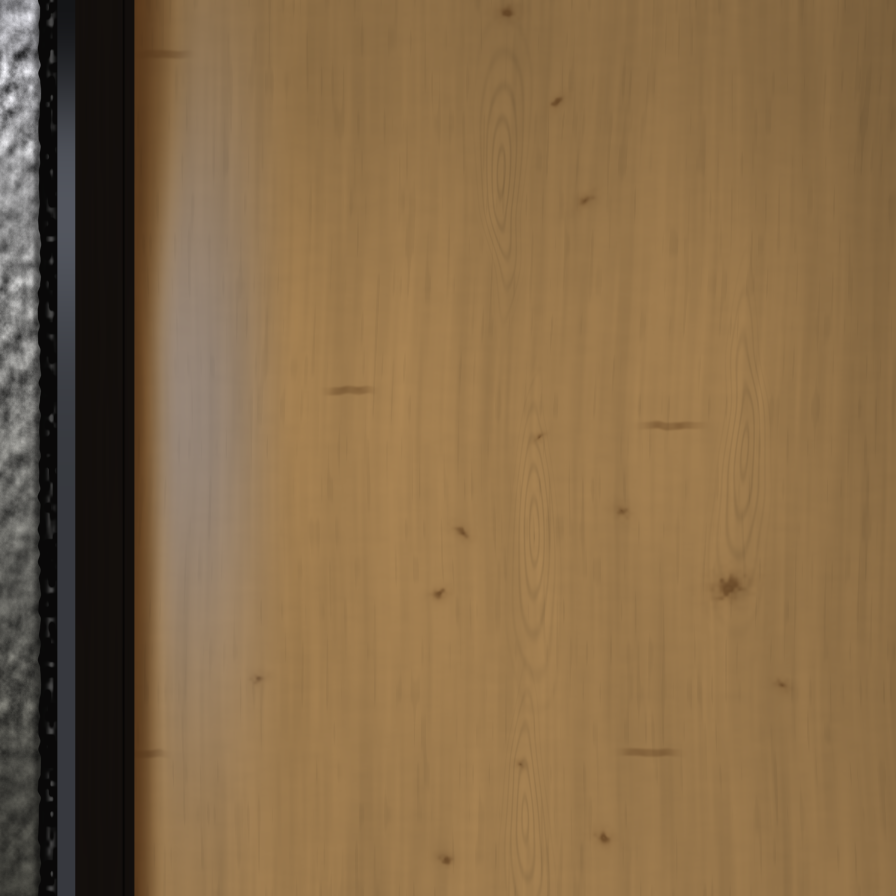
Write a Shadertoy shader that draws this texture.

```glsl
#define OAK vec3(0.605, 0.472, 0.300)
#define OAK_DARK vec3(0.31, 0.19, 0.085)
#define SHEEN vec3(0.575, 0.525, 0.495)
#define FRAME vec3(0.072, 0.056, 0.046)
#define STEEL vec3(0.245, 0.255, 0.280)
#define STONE_EDGE 0.044
#define STEEL_EDGE 0.064
#define FRAME_EDGE 0.084
#define WOOD_EDGE 0.150
#define GRAIN 0.11
#define KNOTS 13

float hash(vec2 p) {
    return fract(sin(dot(p, vec2(127.1, 311.7))) * 43758.5453);
}

float noise(vec2 p) {
    vec2 i = floor(p), f = fract(p);
    f = f * f * (3.0 - 2.0 * f);
    return mix(mix(hash(i), hash(i + vec2(1, 0)), f.x),
               mix(hash(i + vec2(0, 1)), hash(i + vec2(1, 1)), f.x), f.y);
}

float fbm(vec2 p) {
    float sum = 0.0, amp = 0.5;
    for (int i = 0; i < 5; i++) {
        sum += amp * noise(p);
        p = p * 2.03 + 17.3;
        amp *= 0.5;
    }
    return sum;
}

// Antialiased step to the right of an edge
float after(float edge, float x) {
    float w = 0.8 / iResolution.x;
    return smoothstep(edge - w, edge + w, x);
}

// Nested arches along a plank: xy = centre, z = half height, w = direction
float arches(vec2 p, vec4 a) {
    vec2 q = p - a.xy;
    q.x += 0.014 * (noise(vec2(p.y * 13.0, a.x * 40.0)) - 0.5);
    float taper = 0.026 * (1.0 - 0.45 * a.w * q.y / a.z);
    float r = length(vec2(q.x / taper, q.y / a.z));
    float ring = 0.5 + 0.5 * sin(r * 27.0 + 5.0 * noise(p * vec2(18.0, 9.0)));
    return (pow(ring, 3.0) - 0.3) * (1.0 - smoothstep(0.35, 1.5, r));
}

vec3 wood(vec2 p) {
    // Knots: position and size
    vec3 knots[KNOTS] = vec3[KNOTS](
        vec3(0.565, 0.986, 0.008), vec3(0.622, 0.886, 0.006), vec3(0.653, 0.776, 0.007),
        vec3(0.517, 0.405, 0.006), vec3(0.491, 0.338, 0.006), vec3(0.602, 0.512, 0.004),
        vec3(0.694, 0.430, 0.006), vec3(0.813, 0.345, 0.014), vec3(0.873, 0.235, 0.006),
        vec3(0.674, 0.065, 0.007), vec3(0.288, 0.243, 0.006), vec3(0.581, 0.147, 0.004),
        vec3(0.497, 0.041, 0.006));
    float knotShade = 0.0, bend = 0.0;
    for (int i = 0; i < KNOTS; i++) {
        vec2 q = (p - knots[i].xy) / knots[i].z;
        q.y += q.x * (hash(knots[i].xy) - 0.6);
        bend += 0.35 * knots[i].z * q.x * exp(-dot(q, q * vec2(0.3, 0.07)));
        float r = length(q * vec2(0.85, 1.1)) + 0.9 * (noise(p * 190.0) - 0.5);
        knotShade += 0.75 * exp(-2.2 * r * r) + 0.22 * exp(-0.35 * r * r);
    }

    // Long fibres at three widths, gently leaning
    float x = p.x - bend + 0.018 * noise(p * vec2(6.0, 4.0)) - 0.012 * p.y;
    float broad = fbm(vec2(x * 13.0, p.y * 1.4)) - 0.48;
    float fibre = noise(vec2(x * 75.0, p.y * 3.5)) - 0.5;
    float fine = noise(vec2(x * 210.0, p.y * 9.0)) - 0.5;
    float pores = smoothstep(0.72, 0.95, noise(vec2(x * 260.0, p.y * 22.0 + 5.0)));
    float flecks = fbm(p * vec2(40.0, 90.0)) - 0.48;
    float shade = 1.0 + GRAIN * (1.1 * broad + 0.55 * fibre + 0.42 * fine + 0.3 * flecks - 0.35 * pores);

    vec4 figures[4] = vec4[4](
        vec4(0.556, 0.810, 0.16, -1.0), vec4(0.600, 0.400, 0.17, 1.0),
        vec4(0.828, 0.500, 0.19, 1.0), vec4(0.590, 0.090, 0.15, 1.0));
    for (int i = 0; i < 4; i++) shade -= 0.075 * arches(vec2(x - 0.004, p.y), figures[i]);

    // Short cross-grain scars
    vec3 scars[5] = vec3[5](vec3(0.750, 0.525, 0.032), vec3(0.725, 0.160, 0.030),
        vec3(0.180, 0.939, 0.030), vec3(0.160, 0.159, 0.024), vec3(0.390, 0.564, 0.024));
    float scar = 0.0;
    for (int i = 0; i < 5; i++) {
        vec2 q = (p - scars[i].xy) / vec2(scars[i].z, 0.0038);
        q.y += 0.9 * (noise(p * vec2(90.0, 20.0)) - 0.5);
        scar += exp(-dot(q * q, q * q * vec2(1.0, 0.5))) * (0.55 + 0.45 * noise(p * 120.0));
    }

    // Room light, darker toward the top and the far right
    float light = 1.0 - 0.10 * smoothstep(0.55, 1.0, p.y) - 0.09 * smoothstep(0.7, 1.0, p.x);
    light += 0.035 * exp(-12.0 * dot(p - vec2(0.5, 0.35), p - vec2(0.5, 0.35)));
    vec3 col = OAK * shade * light;
    col = mix(col, OAK_DARK, clamp(0.62 * knotShade + 0.42 * scar, 0.0, 0.75));

    // Soft window reflection beside the frame
    float rim = 0.172 + 0.025 * smoothstep(0.6, 1.0, p.y);
    float sheen = smoothstep(rim - 0.018, rim + 0.030, p.x) * (1.0 - smoothstep(0.22, 0.335, p.x));
    float rise = (p.y - 0.55) / 0.36;
    sheen *= exp(-rise * rise);
    col = mix(col, SHEEN * (0.45 + 0.55 * shade), 0.82 * sheen);

    // Contact shadow
    float shadow = 1.0 - smoothstep(WOOD_EDGE, rim + 0.012, p.x);
    return mix(col, OAK_DARK * shade, 0.88 * shadow);
}

vec3 stone(vec2 p) {
    vec2 q = p * vec2(70.0, 55.0);
    float relief = fbm(q) - fbm(q + vec2(0.35, -0.45));
    float rough = 0.5 + 0.9 * noise(vec2(3.0, p.y * 9.0));
    float level = mix(0.25, 0.59, smoothstep(0.0, 0.95, p.y));
    level *= 1.0 + 1.5 * rough * relief + 0.35 * (fbm(p * 25.0) - 0.5);
    level *= 1.0 - 0.45 * smoothstep(0.034, STONE_EDGE, p.x);
    return level * mix(vec3(1.0, 0.99, 0.90), vec3(1.0, 1.0, 1.03), p.y);
}

void mainImage(out vec4 fragColor, in vec2 fragCoord) {
    vec2 p = fragCoord / iResolution.xy;

    // Rough stone and the ragged dark joint
    float edge = STONE_EDGE + 0.004 * (noise(vec2(p.y * 110.0, 2.0)) - 0.5);
    float glint = smoothstep(0.55, 0.9, noise(p * vec2(190.0, 120.0)));
    glint *= exp(-pow((p.x - 0.057) / 0.004, 2.0));
    vec3 joint = vec3(0.035, 0.033, 0.032) + 0.25 * glint;
    vec3 col = mix(stone(p), joint, after(edge, p.x));

    // Steel strip catching light above the middle
    float gleam = 0.88 + 0.45 * exp(-pow((p.y - 0.76) / 0.14, 2.0));
    gleam *= 1.0 - 0.65 * smoothstep(0.82, 1.0, p.y);
    col = mix(col, STEEL * gleam, after(STEEL_EDGE, p.x));

    // Black frame with a narrow groove
    float groove = exp(-pow((p.x - 0.138) / 0.0013, 2.0));
    vec3 frame = FRAME * (1.0 + 0.12 * (noise(p * vec2(300.0, 8.0)) - 0.5) - 0.6 * groove);
    col = mix(col, frame, after(FRAME_EDGE, p.x));

    col = mix(col, wood(p), after(WOOD_EDGE, p.x));
    fragColor = vec4(clamp(col, 0.0, 1.0), 1.0);
}
```
